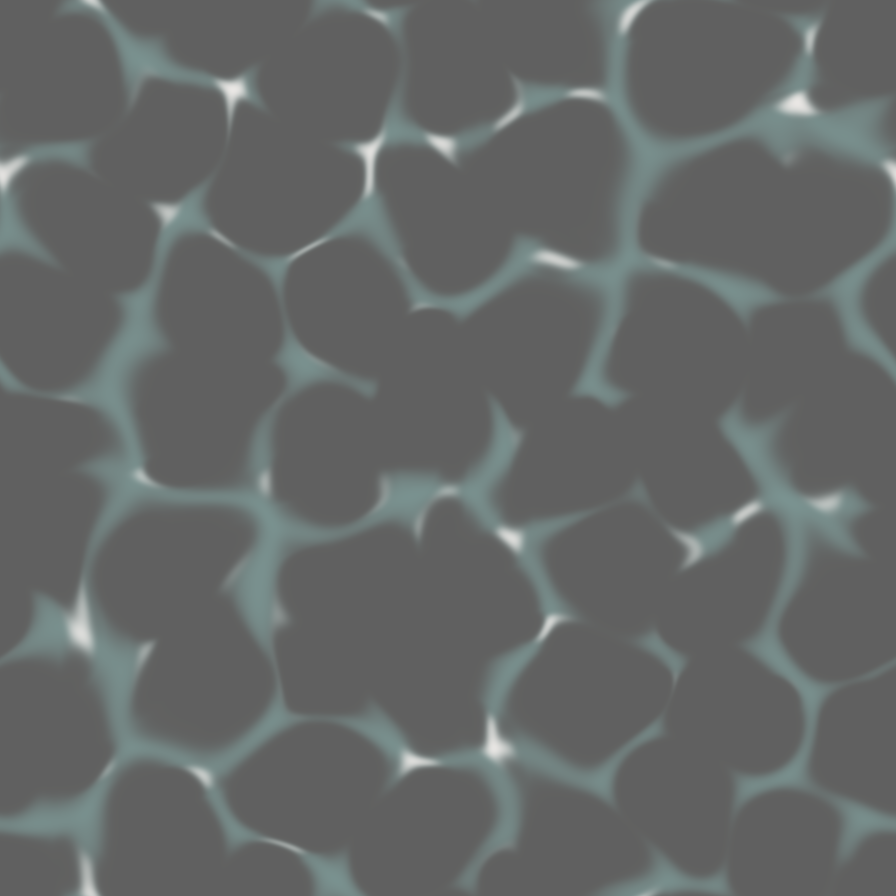
A WebGL 1 fragment shader for this texture:

```glsl
precision highp float;
uniform vec2 u_resolution;

const float TAU = 6.2831853;
const float CELLS = 7.0;          // cells per side, whole so that it tiles
const float JITTER = 0.8;         // irregularity of the cell centres
const float WARP = 0.011;         // bending of the web, in canvas widths
const float SOFT_EDGE = 10.0;     // steepness of dull, wide filaments
const float SHARP_EDGE = 17.0;    // steepness of focused filaments
const vec2 REACH = vec2(0.42, 0.72);  // centre distance where filaments fade in
const float REACH_DRIFT = 0.06;   // local change of that distance
const float BODY_KNEE = 0.5;      // how gently filaments saturate
const float BODY_TOE = 0.15;      // how softly filaments fade into the grey
const float GLINT = 3.5;          // strength of the white highlights

const vec3 GREY = vec3(0.378, 0.378, 0.376);
const vec3 TEAL = vec3(0.495, 0.605, 0.595);
const vec3 WHITE = vec3(1.0, 0.97, 0.96);

vec2 hash2(vec2 cell) {
  vec2 p = vec2(dot(cell, vec2(127.1, 311.7)), dot(cell, vec2(269.5, 183.3)));
  return fract(sin(p) * 43758.545);
}

// Sine wave with whole frequencies, so it wraps at the canvas edges
float wave(vec2 uv, vec2 freq, float phase) {
  return sin(TAU * dot(uv, freq) + phase);
}

vec2 bend(vec2 uv) {
  return vec2(
    wave(uv, vec2(2.0, 5.0), 0.6) + 0.6 * wave(uv, vec2(-5.0, 4.0), 2.1),
    wave(uv, vec2(5.0, -2.0), 1.4) + 0.6 * wave(uv, vec2(3.0, 6.0), 4.0));
}

// Scattered spots where the light is focused
float focusSpots(vec2 uv) {
  float a = wave(uv, vec2(5.0, 3.0), 0.4 + 1.8 * wave(uv, vec2(-1.0, 2.0), 0.9));
  float b = wave(uv, vec2(-5.0, 4.0), 1.7 + 1.8 * wave(uv, vec2(1.0, 3.0), 2.6));
  return smoothstep(0.0, 1.0, a * b);
}

// Soft cellular web: x is 0 inside cells, 1 on edges and 2 at junctions;
// y is the blended distance to the nearest centres
vec2 cellWeb(vec2 p, float steepness) {
  vec2 home = floor(p);
  float sum = 0.0;
  float sumSquares = 0.0;
  float sumDistance = 0.0;
  for (int j = -2; j <= 2; j++) {
    for (int i = -2; i <= 2; i++) {
      vec2 cell = home + vec2(float(i), float(j));
      vec2 centre = cell + 0.5 + JITTER * (hash2(mod(cell, CELLS)) - 0.5);
      float d = length(centre - p);
      float w = exp(-steepness * d);
      sum += w;
      sumSquares += w * w;
      sumDistance += w * d;
    }
  }
  return vec2(sum * sum / sumSquares - 1.0, sumDistance / sum);
}

void main() {
  vec2 uv = gl_FragCoord.xy / u_resolution;
  float spots = focusSpots(uv);
  float steepness = mix(SOFT_EDGE, SHARP_EDGE, spots);
  vec2 web = cellWeb((uv + WARP * bend(uv)) * CELLS, steepness);

  // Filaments break off where neighbouring centres lie close together
  float drift = wave(uv, vec2(2.0, 1.0), 1.1) * wave(uv, vec2(-1.0, 3.0), 0.3);
  float presence = smoothstep(REACH.x, REACH.y, web.y + REACH_DRIFT * drift);
  float strength = web.x * presence;

  // Teal body with a soft toe, then small highlights on its focused cores
  float squared = strength * strength;
  float body = squared / (squared + BODY_KNEE * strength + BODY_TOE);
  float core = pow(strength / (strength + 0.6), 3.0);
  float glint = 1.0 - exp(-GLINT * core * spots * spots * spots);

  vec3 colour = mix(GREY, TEAL, body);
  colour = mix(colour, WHITE, glint);
  gl_FragColor = vec4(colour, 1.0);
}
```
